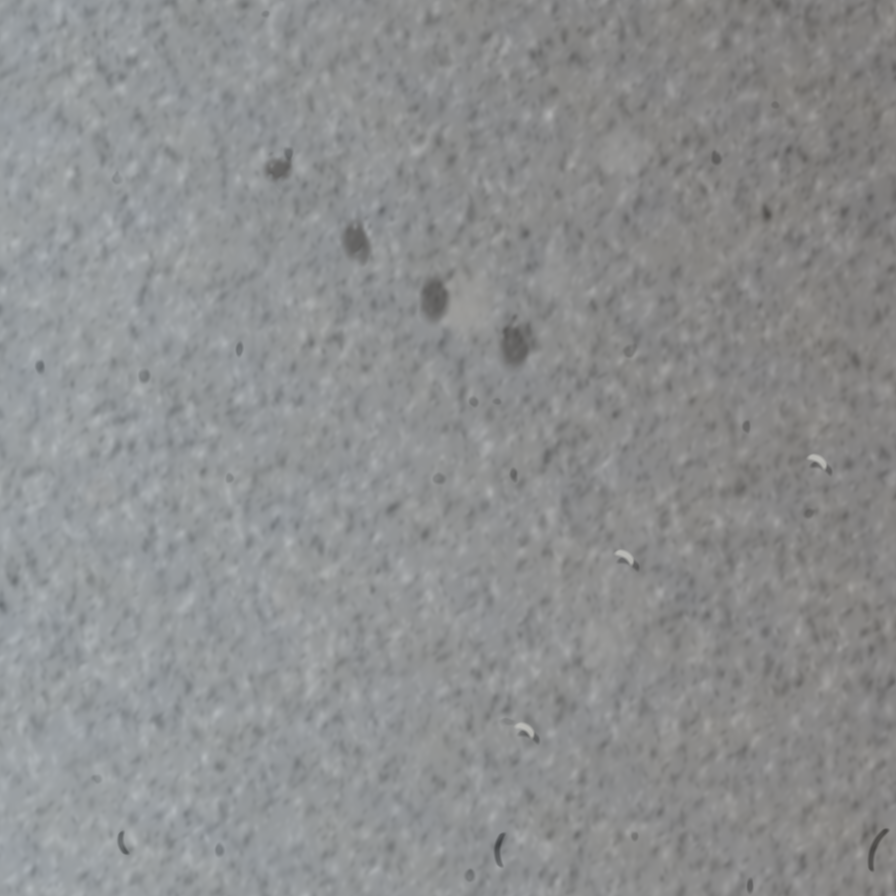
Give the GLSL for this texture, as a Shadertoy shader.

```glsl
// Weathered grey concrete: a cool-to-warm wash under a fine, leaning pebbly relief.
// The relief is cellular: each cell holds one soft elongated bump or dent.
// A diagonal chain of pits, pale stains, specks and chips are scattered on top.

vec2 hash2(vec2 p) {
    vec3 q = fract(p.xyx * vec3(0.1031, 0.1030, 0.0973));
    q += dot(q, q.yzx + 33.33);
    return fract((q.xx + q.yz) * q.zy);
}

// Sum of soft oval bumps (positive) and dents (negative), one per cell
float grain(vec2 p) {
    vec2 cell = floor(p);
    float height = 0.0;
    for (int y = -1; y <= 1; y++)
    for (int x = -1; x <= 1; x++) {
        vec2 id = cell + vec2(x, y);
        vec2 look = hash2(id + 71.0);
        vec2 d = p - id - hash2(id);
        float lean = 0.3 + 1.5 * (look.x - 0.5);
        vec2 axis = vec2(sin(lean), cos(lean));
        float along = dot(d, axis) / 0.36;
        float across = dot(d, vec2(axis.y, -axis.x)) / 0.22;
        height += mix(-1.0, 0.8, look.y) * exp(-0.5 * (along * along + across * across));
    }
    return height;
}

// Slow cloudy variation from layered sines
float mottle(vec2 p) {
    float sum = 0.0, weight = 0.5;
    for (int i = 0; i < 4; i++) {
        sum += weight * sin(p.x + 1.7 * sin(p.y)) * cos(p.y - 0.8 * sin(p.x));
        p = mat2(1.3, 1.1, -1.1, 1.3) * p + 2.4;
        weight *= 0.6;
    }
    return sum;
}

// Soft spot: 1 at the centre, fading out around the given radius
float spot(vec2 d, vec2 radius) {
    return 1.0 - smoothstep(0.45, 1.25, length(d / radius));
}

// Soft bent stroke of given half length and half width
float stroke(vec2 d, float angle, float halfLength, float halfWidth) {
    d = mat2(cos(angle), -sin(angle), sin(angle), cos(angle)) * d;
    d.y += 0.25 * d.x * d.x / halfLength;
    d.x -= clamp(d.x, -halfLength, halfLength);
    return 1.0 - smoothstep(0.3, 1.5, length(d) / halfWidth);
}

void mainImage(out vec4 fragColor, in vec2 fragCoord) {
    vec2 uv = fragCoord / iResolution.xy;
    float clouds = mottle(uv * 9.0);

    // Bluish light on the left, brownish shade on the right
    float shade = smoothstep(-0.1, 1.1, uv.x + 0.15 * (uv.y - 0.5) + 0.07 * clouds);
    vec3 color = mix(vec3(0.605, 0.625, 0.637), vec3(0.527, 0.520, 0.514), shade);
    color += 0.012 * clouds - 0.025 * smoothstep(0.3, 1.0, uv.y) * uv.x;
    color += vec3(0.006, 0.002, -0.008) * mottle(uv * 23.0 + 5.0);

    // Pebbly relief in two sizes, stronger in some areas
    float coarse = grain(uv * 62.0);
    float fine = grain(uv * 105.0 + 40.0);
    color += (0.085 * coarse + 0.05 * fine) * (1.0 + 0.3 * mottle(uv * 14.0 + 8.0));

    // Faint diagonal groove in the upper half
    float groove = uv.x - 0.46 - 0.45 * (0.92 - uv.y) + 0.006 * clouds;
    color -= 0.02 * exp(-pow(groove / 0.006, 2.0)) * smoothstep(0.45, 0.6, uv.y);

    // Pale worn stains
    vec2 ragged = 0.006 * vec2(coarse, fine);
    for (int i = 0; i < 6; i++) {
        vec2 seed = hash2(vec2(i, 17));
        vec2 center = vec2(0.7 * seed.x, 0.25 + 0.65 * seed.y);
        vec2 radius = 0.018 + 0.018 * hash2(vec2(i, 23));
        float stain = spot(uv - center + ragged, radius);
        color = mix(color, vec3(0.645, 0.645, 0.64), 0.45 * stain);
    }

    // Diagonal chain of dark pits, with a pale patch before the last one
    color = mix(color, vec3(0.63, 0.625, 0.61), 0.55 * spot(uv - vec2(0.52, 0.67) + ragged, vec2(0.036)));
    for (int i = 0; i < 4; i++) {
        float t = float(i) / 3.0;
        vec2 center = mix(vec2(0.31, 0.81), vec2(0.573, 0.615), t);
        center.y -= 0.015 * sin(3.14 * t);
        vec2 radius = mix(vec2(0.016, 0.015), vec2(0.017, 0.029), min(2.0 * t, 1.0));
        float pit = spot(uv - center + 1.3 * ragged, radius);
        color = mix(color, vec3(0.36, 0.355, 0.35) + 0.05 * fine, 0.8 * pit);
    }

    // Small scattered dark specks
    for (int i = 0; i < 22; i++) {
        vec2 size = hash2(vec2(i, 41));
        vec2 d = uv - hash2(vec2(i, 53)) + 0.5 * ragged;
        color -= (0.06 + 0.1 * size.x) * spot(d, 0.004 + 0.005 * size.yx);
    }

    // A few bright chips with a shadow below, and thin dark slivers
    for (int i = 0; i < 3; i++) {
        vec2 seed = hash2(vec2(i, 67));
        vec2 d = uv - vec2(seed.x, 0.04 + 0.45 * seed.y);
        color -= 0.14 * stroke(d + vec2(-0.004, 0.007), -0.4, 0.009, 0.004);
        color = mix(color, vec3(0.77, 0.77, 0.75), 0.8 * stroke(d, -0.6, 0.008, 0.004));
        vec2 sliver = uv - vec2(0.975 - 0.42 * float(i), 0.04 + 0.02 * seed.x);
        color -= 0.2 * stroke(sliver, 1.2 + 0.3 * float(i), 0.022 - 0.006 * float(i), 0.0035);
    }

    fragColor = vec4(clamp(color, 0.0, 1.0), 1.0);
}
```
